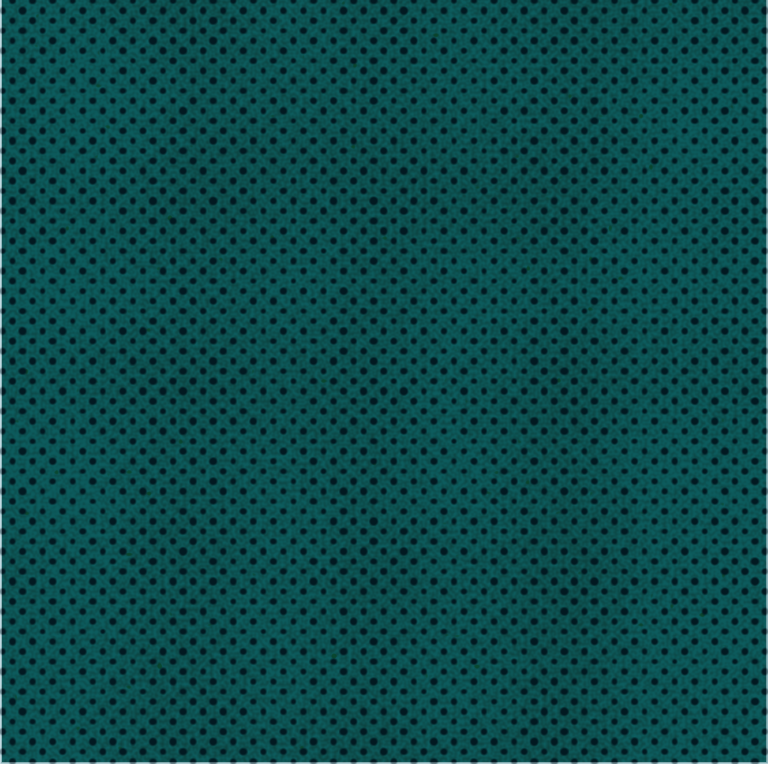
This texture is drawn by a Shadertoy shader. Its source:

```glsl
// Teal mesh cloth punched with small staggered dark dots whose size drifts in a slow moire.

const vec2  LATTICE       = vec2(76.55, 76.3);  // half-pitches across and down
const vec2  FIRST_DOT     = vec2(0.25, 0.07);   // lattice offset from the top left
const float DOT_RADIUS    = 0.325;              // in half-pitches
const float RADIUS_SWING  = 0.035;              // moire change of width and height
const float RADIUS_JITTER = 0.080;              // random change per dot
const float DOT_SOFTNESS  = 0.145;              // half width of the blurred rim
const float BEAT          = 0.684;              // moire turns per lattice step
const vec2  BEAT_PHASE    = vec2(-0.308, -0.62);
const float BAND_PERIOD   = 18.95;              // lattice steps between dark bands
const vec2  BAND_START    = vec2(17.7, 18.8);
const float BAND_SWELL    = 0.022;              // dot growth inside a band
const float GRAIN_SCALE   = 205.0;
const float MOTTLE_SCALE  = 60.0;
const float CLOUD_SCALE   = 5.0;
const float SPECK_SCALE   = 75.0;
const vec3  EDGE_STRENGTH = vec3(1.0, 0.75, 0.9); // pale border: left, right, bottom
const vec2  EDGE_FADE     = vec2(0.0012, 0.0034); // where the border starts and stops fading

const vec3 TEAL       = vec3(0.048, 0.345, 0.350);
const vec3 DEEP_GREEN = vec3(0.050, 0.285, 0.275);
const vec3 DOT_DARK   = vec3(0.008, 0.098, 0.130);
const vec3 SPECK      = vec3(0.030, 0.250, 0.120);
const vec3 PALE_EDGE  = vec3(0.760, 0.860, 0.890);
const float TAU = 6.2831853;

float hash(vec2 p) {
    vec3 q = fract(vec3(p.xyx) * 0.1031);
    q += dot(q, q.yzx + 33.33);
    return fract((q.x + q.y) * q.z);
}

float cornerSlope(vec2 corner, vec2 offset) {
    float angle = TAU * hash(corner);
    return dot(vec2(cos(angle), sin(angle)), offset);
}

float gradientNoise(vec2 p) {
    vec2 i = floor(p), f = fract(p);
    vec2 u = f * f * f * (f * (f * 6.0 - 15.0) + 10.0);
    float low  = mix(cornerSlope(i, f),
                     cornerSlope(i + vec2(1, 0), f - vec2(1, 0)), u.x);
    float high = mix(cornerSlope(i + vec2(0, 1), f - vec2(0, 1)),
                     cornerSlope(i + vec2(1, 1), f - vec2(1, 1)), u.x);
    return mix(low, high, u.y);
}

// Slow bands across and down, from -1 (light) to 1 (dark)
float moireBand(vec2 p) {
    vec2 wave = cos(TAU * (p - BAND_START) / BAND_PERIOD);
    return 0.6 * wave.x + 0.4 * wave.y;
}

// Cloth colour: soft clouds, mottling, fine grain and rare green specks
vec3 cloth(vec2 uv, float band) {
    float cloud  = gradientNoise(uv * CLOUD_SCALE + 3.7);
    float mottle = gradientNoise(uv * MOTTLE_SCALE + 11.3);
    float grain  = gradientNoise(uv * GRAIN_SCALE + 29.1);
    float side   = smoothstep(0.2, 0.5, abs(uv.x - 0.5));
    float tealness = 0.56 + 0.25 * side - 0.1 * band
                   + 0.3 * cloud + 0.4 * mottle + 0.8 * grain;
    vec3 color = mix(DEEP_GREEN, TEAL, clamp(tealness, 0.0, 1.0));
    color *= 1.0 + 0.1 * grain;

    float speck = gradientNoise(uv * SPECK_SCALE + 71.9);
    return mix(color, SPECK, 0.7 * smoothstep(0.48, 0.64, speck));
}

// Coverage of the dot nearest to p; only odd squares of the checkerboard hold one
float dotCoverage(vec2 p, float pixel) {
    vec2 cell = floor(p + 0.5);
    float occupied = mod(cell.x + cell.y, 2.0);
    vec2 radius = DOT_RADIUS + RADIUS_SWING * cos(TAU * (cell * BEAT + BEAT_PHASE));
    radius += RADIUS_JITTER * (hash(cell + 7.0) - 0.5) + BAND_SWELL * moireBand(cell);
    float dist = (length((p - cell) / radius) - 1.0) * min(radius.x, radius.y);
    float rim = max(DOT_SOFTNESS, 0.7 * pixel);
    return occupied * (1.0 - smoothstep(-rim, rim, dist));
}

void mainImage(out vec4 fragColor, in vec2 fragCoord) {
    vec2 uv = fragCoord / iResolution.xy;
    vec2 lattice = vec2(uv.x, 1.0 - uv.y) * LATTICE - FIRST_DOT;
    float pixel = LATTICE.y / iResolution.y;

    float hole = dotCoverage(lattice, pixel);
    vec3 color = mix(cloth(uv, moireBand(lattice)), DOT_DARK, hole);

    // Thin pale border at the left, right and bottom, dimmed by the dots
    vec3 inset = vec3(uv.x, 1.0 - uv.x, uv.y);
    vec3 sides = EDGE_STRENGTH * (1.0 - smoothstep(EDGE_FADE.x, EDGE_FADE.y, inset));
    float pale = max(max(sides.x, sides.y), sides.z);
    color = mix(color, PALE_EDGE, pale * (1.0 - 0.4 * hole));

    fragColor = vec4(color, 1.0);
}
```
